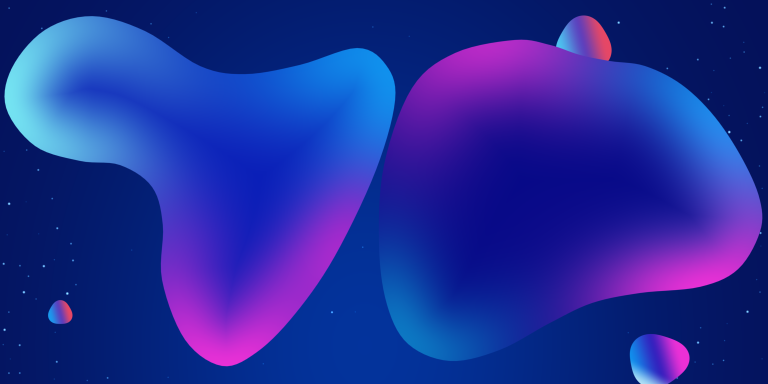
A Shadertoy shader for this background:

```glsl
// Two glowing liquid blobs and three small gems over a starry deep blue field.
// Blob outlines are closed Catmull-Rom curves turned into signed distances;
// their colours are soft glows that fade with the depth below the edge.

#define KNOTS 23            // control points per blob outline
#define CURVE_STEPS 7       // straight pieces per curve span
#define STAR_CELLS 24.0     // star grid cells per canvas height
#define STAR_SIZE 0.0027    // largest star radius
#define NIGHT vec3(0.015, 0.06, 0.34)
#define HAZE vec3(0.01, 0.20, 0.61)
#define ROYAL vec3(0.03, 0.10, 0.71)
#define INDIGO vec3(0.02, 0.035, 0.53)
#define AZURE vec3(0.06, 0.57, 0.93)
#define ICE vec3(0.46, 0.90, 0.95)
#define MAGENTA vec3(0.92, 0.19, 0.84)
#define CORAL vec3(0.90, 0.28, 0.40)

const vec2 LEFT_BLOB[KNOTS] = vec2[](
    vec2(.240, .958), vec2(.378, .919), vec2(.521, .828), vec2(.638, .807),
    vec2(.781, .831), vec2(.930, .875), vec2(1.005, .831), vec2(1.029, .740),
    vec2(.979, .557), vec2(.872, .333), vec2(.768, .182), vec2(.669, .083),
    vec2(.578, .047), vec2(.482, .115), vec2(.422, .271), vec2(.424, .414),
    vec2(.396, .513), vec2(.313, .570), vec2(.208, .581), vec2(.091, .620),
    vec2(.016, .719), vec2(.031, .823), vec2(.117, .922));

const vec2 RIGHT_BLOB[KNOTS] = vec2[](
    vec2(1.341, .896), vec2(1.432, .883), vec2(1.510, .857), vec2(1.589, .841),
    vec2(1.680, .828), vec2(1.776, .779), vec2(1.862, .695), vec2(1.935, .583),
    vec2(1.979, .479), vec2(1.979, .396), vec2(1.922, .299), vec2(1.823, .253),
    vec2(1.667, .237), vec2(1.542, .211), vec2(1.432, .159), vec2(1.302, .089),
    vec2(1.172, .060), vec2(1.063, .104), vec2(1.008, .206), vec2(.987, .362),
    vec2(1.000, .570), vec2(1.073, .771), vec2(1.185, .862));

float hash(vec2 p) {
    return fract(sin(dot(p, vec2(127.1, 311.7))) * 43758.5);
}

vec2 catmullRom(vec2 a, vec2 b, vec2 c, vec2 d, float t) {
    return b + 0.5 * t * (c - a + t * (2.0 * a - 5.0 * b + 4.0 * c - d
                                       + t * (3.0 * (b - c) + d - a)));
}

// Signed distance to a closed smooth outline, negative inside
float blobDistance(vec2 p, vec2 knots[KNOTS]) {
    float nearest = 1e5, side = 1.0;
    vec2 start = knots[0];
    for (int i = 0; i < KNOTS; i++) {
        vec2 a = knots[(i + KNOTS - 1) % KNOTS], b = knots[i];
        vec2 c = knots[(i + 1) % KNOTS], d = knots[(i + 2) % KNOTS];
        for (int j = 1; j <= CURVE_STEPS; j++) {
            vec2 end = catmullRom(a, b, c, d, float(j) / float(CURVE_STEPS));
            vec2 edge = end - start, w = p - start;
            vec2 gap = w - edge * clamp(dot(w, edge) / dot(edge, edge), 0.0, 1.0);
            nearest = min(nearest, dot(gap, gap));
            bool above = p.y >= start.y, below = p.y < end.y;
            bool leftOf = edge.x * w.y > edge.y * w.x;
            if (above == below && above == leftOf) side = -side;
            start = end;
        }
    }
    return side * sqrt(nearest);
}

float cover(float dist, float px) {
    return 1.0 - smoothstep(-0.7 * px, 0.7 * px, dist);
}

// Tint spreading from a spot and fading with depth
vec3 glow(vec3 base, vec3 tint, vec2 offset, float radius, float depth, float reach) {
    float fade = dot(offset, offset) / (radius * radius) + depth * depth / (reach * reach);
    return mix(base, tint, exp(-fade));
}

vec3 stars(vec2 p, float px) {
    vec2 cell = floor(p * STAR_CELLS);
    float pick = hash(cell), tone = hash(cell + 17.3);
    vec2 center = (cell + 0.2 + 0.6 * vec2(hash(cell + 5.1), hash(cell + 9.7))) / STAR_CELLS;
    float density = 0.05 + 0.4 * smoothstep(0.6, 1.0, abs(p.x - 1.0));
    float radius = STAR_SIZE * mix(0.3, 1.0, tone * tone);
    float light = 1.0 - smoothstep(radius - px, radius + px, length(p - center));
    vec3 tint = mix(vec3(0.1, 0.65, 0.85), vec3(0.65, 0.95, 0.85), tone);
    return tint * light * step(pick, density) * mix(0.2, 0.9, tone);
}

// Rounded triangle; q is the offset in units of its radius
float gemDistance(vec2 q, float turn) {
    return length(q) - 1.0 - 0.08 * cos(3.0 * (atan(q.y, q.x) - turn));
}

vec3 gemColor(vec2 q, vec3 leftTint, vec3 middle, vec3 rightTint) {
    float t = q.x + 0.25 * q.y;
    return mix(mix(leftTint, middle, smoothstep(-1.0, 0.1, t)), rightTint, smoothstep(-0.1, 0.85, t));
}

void mainImage(out vec4 fragColor, in vec2 fragCoord) {
    float px = 1.0 / iResolution.y;
    vec2 p = fragCoord * px;

    // Night field with a haze rising from below
    vec2 h = p - vec2(0.95, 0.1);
    vec3 color = mix(NIGHT, HAZE, exp(-dot(h * h, vec2(2.0, 1.2)))) + stars(p, px);

    // Coral gems: one tucked behind the right blob, one at the lower left
    for (int i = 0; i < 2; i++) {
        float size = i == 0 ? 0.071 : 0.031;
        vec2 q = (p - (i == 0 ? vec2(1.52, 0.883) : vec2(0.157, 0.185))) / size;
        vec3 leftTint = mix(AZURE, ICE, i == 0 ? 0.6 : 0.1);
        vec3 gem = gemColor(q, leftTint, vec3(0.36, 0.24, 0.74), CORAL);
        color = mix(color, gem, cover(gemDistance(q, 1.57) * size, px));
    }

    // Left blob
    float dist = blobDistance(p, LEFT_BLOB), depth = max(-dist, 0.0);
    vec3 body = glow(ROYAL, ICE, p - vec2(0.06, 0.74), 0.36, depth, 0.15);
    body = glow(body, AZURE, p - vec2(1.0, 0.80), 0.35, depth, 0.20);
    body = glow(body, MAGENTA, p - vec2(0.60, 0.05), 0.34, depth, 0.15);
    body = glow(body, mix(ROYAL, MAGENTA, 0.7), p - vec2(0.88, 0.33), 0.22, depth, 0.14);
    color = mix(color, body, cover(dist, px));

    // Right blob
    dist = blobDistance(p, RIGHT_BLOB);
    depth = max(-dist, 0.0);
    body = glow(INDIGO, mix(INDIGO, MAGENTA, 0.8), p - vec2(1.28, 0.90), 0.34, depth, 0.20);
    body = glow(body, AZURE, p - vec2(1.88, 0.66), 0.33, depth, 0.15);
    body = glow(body, MAGENTA, p - vec2(1.84, 0.22), 0.30, depth, 0.15);
    body = glow(body, AZURE * 0.82, p - vec2(1.06, 0.12), 0.26, depth, 0.16);
    color = mix(color, body, cover(dist, px));

    // Magenta gem with a pale rim at the lower right
    vec2 q = (p - vec2(1.713, 0.062)) / vec2(0.077, 0.069);
    vec3 gem = gemColor(q, AZURE, vec3(0.2, 0.12, 0.74), MAGENTA);
    gem = mix(gem, vec3(0.7, 0.88, 0.96), smoothstep(0.35, 1.1, dot(q, vec2(-0.5, -0.87))));
    color = mix(color, gem, cover(gemDistance(q, 0.17) * 0.072, px));

    fragColor = vec4(color, 1.0);
}
```
